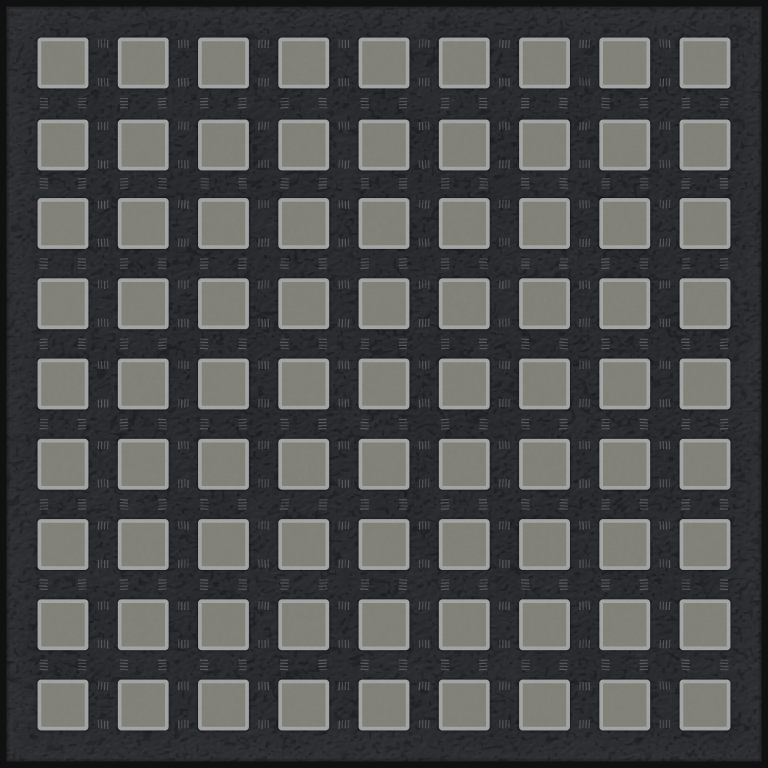
A three.js fragment shader for this pattern:

```glsl
varying vec2 vUv;

const float PITCH = 0.1045;
const float LAST = 4.0;          // outermost row or column, counted from the centre
const float TILE_HALF = 0.0331;
const float RIM = 0.0048;
const float TICK_PITCH = 0.0040;
const float TICK_OFFSET = 0.0250;
const vec2 TICK_HALF = vec2(0.0008, 0.0052);

const vec3 LEATHER = vec3(0.165, 0.172, 0.184);
const vec3 FRAME = vec3(0.062, 0.063, 0.064);
const vec3 TILE_FILL = vec3(0.510, 0.508, 0.475);
const vec3 TILE_RIM = vec3(0.635, 0.640, 0.640);
const vec3 TICK = vec3(0.390, 0.395, 0.405);

float hash(vec2 p) {
  vec3 q = fract(vec3(p.xyx) * 0.1031);
  q += dot(q, q.yzx + 33.33);
  return fract((q.x + q.y) * q.z);
}

float noise(vec2 p) {
  vec2 cell = floor(p);
  vec2 f = fract(p);
  f = f * f * (3.0 - 2.0 * f);
  float low = mix(hash(cell), hash(cell + vec2(1.0, 0.0)), f.x);
  float high = mix(hash(cell + vec2(0.0, 1.0)), hash(cell + 1.0), f.x);
  return mix(low, high, f.y);
}

float boxDistance(vec2 p, vec2 halfSize, float radius) {
  vec2 q = abs(p) - halfSize + radius;
  return length(max(q, 0.0)) + min(max(q.x, q.y), 0.0) - radius;
}

float coverage(float dist, float pixel) {
  return clamp(0.5 - dist / pixel, 0.0, 1.0);
}

float nearestIndex(float x) {
  return clamp(floor(x / PITCH + 0.5), -LAST, LAST);
}

// The second row from the top hangs slightly low
float rowShift(float row) {
  return row == 3.0 ? -0.0023 : 0.0;
}

// Groups of four strokes along y, in the gaps between neighbours along x
float tickMarks(vec2 p, float shift, float seed, float pixel) {
  float gap = clamp(floor(p.x / PITCH), -LAST, LAST - 1.0);
  float lane = nearestIndex(p.y);
  vec2 q = p - vec2(gap + 0.5, lane) * PITCH - vec2(0.0, shift);
  float side = q.y < 0.0 ? -1.0 : 1.0;
  q.y -= side * TICK_OFFSET;

  vec2 id = vec2(gap, lane * 2.0 + side * 0.5) + seed;
  q.x += q.y * (hash(id) - 0.5) * 0.14;
  float stroke = clamp(floor(q.x / TICK_PITCH), -2.0, 1.0);
  q.x -= (stroke + 0.5) * TICK_PITCH;
  float wear = hash(id * 5.0 + stroke + 17.0);
  q.y += (wear - 0.5) * 0.0012;
  float dist = boxDistance(q, TICK_HALF, 0.0004);
  return coverage(dist, pixel) * mix(0.5, 0.85, wear);
}

// Pebbled grain: slanted light over small bumps, with scattered dark pits
float leatherGrain(vec2 uv) {
  vec2 p = uv * vec2(190.0, 250.0);
  p += 1.5 * noise(uv * 70.0);
  float relief = noise(p) - noise(p + vec2(0.3, -0.5));
  float pits = smoothstep(0.62, 0.85, noise(p + 41.0));
  return relief * 0.035 - pits * 0.035 + (noise(uv * 24.0) - 0.5) * 0.012;
}

void main() {
  float pixel = max(fwidth(vUv.x), fwidth(vUv.y));
  vec2 p = vUv - 0.5;
  float edge = 0.5 - max(abs(p.x), abs(p.y));

  // Leather ground, a little paler near the frame
  vec3 color = LEATHER + leatherGrain(vUv);
  color += 0.015 * (1.0 - smoothstep(0.01, 0.06, edge));

  // Stroke groups beside and between the tiles
  float row = nearestIndex(p.y);
  float shift = rowShift(row);
  float ticks = max(tickMarks(p, shift, 50.0, pixel),
                    tickMarks(p.yx, 0.0, 150.0, pixel));
  color = mix(color, TICK, ticks);

  // Rimmed tiles with a faint contact shadow
  vec2 q = p - vec2(nearestIndex(p.x), row) * PITCH - vec2(0.0, shift);
  float outer = boxDistance(q, vec2(TILE_HALF), 0.0048);
  float inner = boxDistance(q, vec2(TILE_HALF - RIM), 0.0010);
  color *= 1.0 - 0.22 * (1.0 - smoothstep(0.0, 0.004, outer));
  float grain = (noise(vUv * 330.0) - 0.5) * 0.010;
  color = mix(color, TILE_RIM + grain, coverage(outer, pixel));
  color = mix(color, TILE_FILL + grain, coverage(inner, pixel));

  // Dark outer frame with a soft inner shade
  color *= mix(0.75, 1.0, smoothstep(0.008, 0.014, edge));
  color = mix(color, FRAME, coverage(edge - 0.0085, pixel));

  gl_FragColor = vec4(color, 1.0);
}
```
